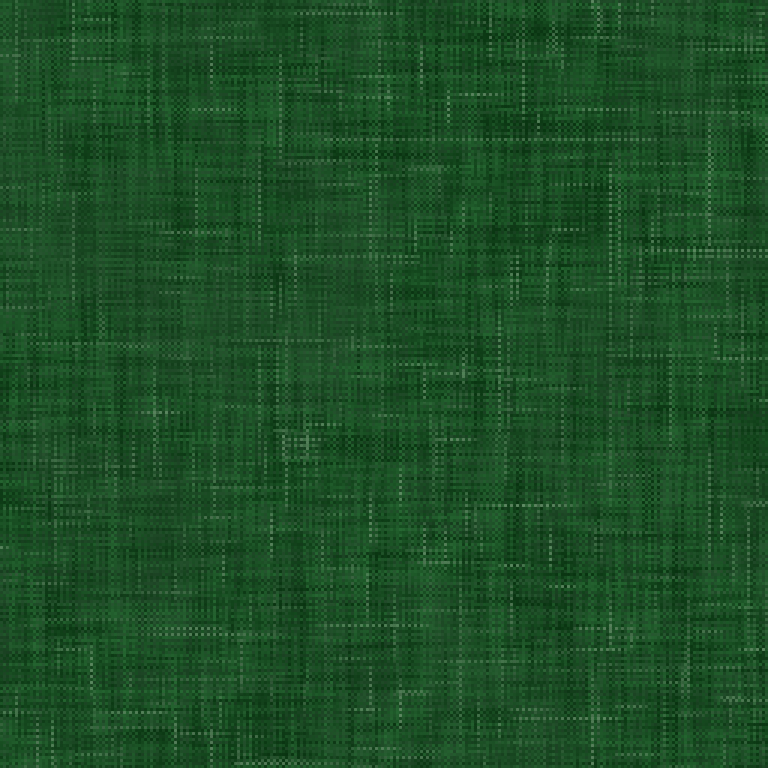
Reproduce this texture procedurally as a WebGL 1 fragment shader.

```glsl
precision highp float;
uniform vec2 u_resolution;

float hash(vec2 p) {
  vec3 q = fract(p.xyx * vec3(0.1031, 0.1030, 0.0973));
  q += dot(q, q.yzx + 33.33);
  return fract((q.x + q.y) * q.z);
}

float noise(vec2 p) {
  vec2 cell = floor(p);
  vec2 f = fract(p);
  f = f * f * (3.0 - 2.0 * f);
  float low = mix(hash(cell), hash(cell + vec2(1.0, 0.0)), f.x);
  float high = mix(hash(cell + vec2(0.0, 1.0)), hash(cell + vec2(1.0, 1.0)), f.x);
  return mix(low, high, f.y);
}

// Colour of one yarn at a distance along its length
vec3 yarnColor(float index, float along, float seed) {
  float id = index + seed;
  float shift = along + 3.0 * hash(vec2(id, 5.0));
  float streak = noise(vec2(id, shift * 15.0));
  float band = noise(vec2(id * 0.37, along * 8.0 + 40.0));
  float tone = smoothstep(0.08, 0.92, 0.6 * streak + 0.4 * band);
  vec3 color = mix(vec3(0.035, 0.205, 0.065), vec3(0.145, 0.395, 0.19), tone);

  // Greyer stretches of fibre
  float faded = smoothstep(0.45, 0.9, noise(vec2(id + 700.0, shift * 11.0)));
  color = mix(color, vec3(0.16, 0.29, 0.19), 0.5 * faded);

  // Sparse pale slubs
  float slub = smoothstep(0.82, 0.97, noise(vec2(id + 1300.0, shift * 10.0)));
  slub *= 0.35 + 0.65 * hash(vec2(id, 19.0));
  return mix(color, vec3(0.42, 0.57, 0.43), 0.8 * slub);
}

void main() {
  vec2 uv = gl_FragCoord.xy / u_resolution.y;
  float yarns = 256.0;
  vec2 weave = uv * yarns;
  vec2 cell = floor(weave);

  vec3 warp = yarnColor(cell.x, uv.y, 11.0);
  vec3 weft = yarnColor(cell.y, uv.x, 411.0);

  // Plain weave: warp and weft alternate on top, with softened crossings
  vec2 wave = sin(3.14159 * weave);
  float pixelWidth = yarns / u_resolution.y;
  float warpOnTop = clamp(0.5 + 0.5 * wave.x * wave.y / pixelWidth, 0.0, 1.0);
  vec3 color = mix(weft, warp, warpOnTop);

  // Broad cloudy dye and fine fibre grain
  float cloud = noise(uv * 7.0 + 3.0) * 0.6 + noise(uv * 17.0 + 50.0) * 0.4;
  color = mix(color, vec3(0.15, 0.31, 0.18), 0.3 * smoothstep(0.35, 0.8, cloud));
  color *= 0.96 + 0.08 * hash(cell + 90.0);

  gl_FragColor = vec4(color, 1.0);
}
```
